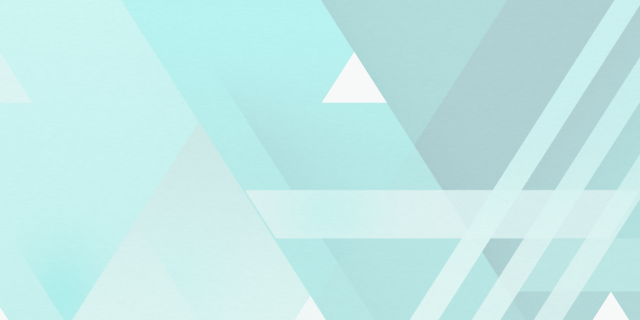
A WebGL 1 fragment shader for this background:

```glsl
precision highp float;
uniform vec2 u_resolution;

const float SLANT = 0.64;
float pixel;

float edge(float v, float at) {
  return smoothstep(at - pixel, at + pixel, v);
}

float band(float v, float low, float high) {
  return edge(v, low) * (1.0 - edge(v, high));
}

float triangle(vec2 p, vec2 apex, float height) {
  float sides = apex.y - p.y - abs(p.x - apex.x) / SLANT;
  return edge(min(sides, p.y - apex.y + height), 0.0);
}

float glow(vec2 p, vec2 center, vec2 size) {
  vec2 d = (p - center) / size;
  return exp(-dot(d, d));
}

float hash(vec2 p) {
  return fract(sin(dot(p, vec2(41.3, 289.1))) * 4375.5);
}

float noise(vec2 p) {
  vec2 i = floor(p), f = fract(p);
  f = f * f * (3.0 - 2.0 * f);
  return mix(mix(hash(i), hash(i + vec2(1.0, 0.0)), f.x),
             mix(hash(i + vec2(0.0, 1.0)), hash(i + 1.0), f.x), f.y);
}

void main() {
  pixel = 1.0 / u_resolution.y;
  vec2 p = gl_FragCoord.xy * pixel;
  // Coordinates across the two families of diagonals
  float falling = p.x - SLANT * (1.0 - p.y);
  float rising = p.x + SLANT * (1.0 - p.y);

  // Pale left field with a cyan fold near the bottom
  vec3 color = mix(vec3(0.77, 0.94, 0.93), vec3(0.80, 0.96, 0.95), p.y);
  color -= 0.025 * exp(-abs(falling - 0.378) * 9.0) * (1.0 - p.y);
  float fold = edge(falling, -0.44) * glow(p, vec2(0.19, 0.07), vec2(0.13, 0.16));
  color = mix(color, vec3(0.67, 0.93, 0.92), 0.85 * fold);

  // Cyan diagonal field and its soft crease
  vec3 cyan = mix(vec3(0.715, 0.915, 0.905), vec3(0.72, 0.95, 0.945), smoothstep(0.3, 1.0, p.y));
  float crease = edge(falling, 0.53) * exp(-max(falling - 0.53, 0.0) * 4.5);
  crease *= 1.0 - smoothstep(0.5, 0.85, p.y);
  cyan = mix(cyan, vec3(0.685, 0.872, 0.87), 0.85 * crease);
  cyan = mix(cyan, vec3(0.72, 0.89, 0.885), 0.5 * edge(rising, 1.585));
  color = mix(color, cyan, edge(falling, 0.378));

  // Grey teal field, split by a rising diagonal
  vec3 teal = mix(vec3(0.70, 0.865, 0.865), vec3(0.69, 0.82, 0.827), edge(rising, 1.585));
  teal = mix(teal, vec3(0.70, 0.88, 0.875), smoothstep(1.95, 2.45, rising));
  teal -= 0.02 * exp(-max(falling - 1.003, 0.0) * 9.0);
  color = mix(color, teal, edge(falling, 1.003));

  // Large pale triangle with a faint inner facet
  float peak = edge(rising, 0.865) * (1.0 - edge(falling, 0.378));
  vec3 pale = mix(vec3(0.85, 0.95, 0.94), vec3(0.80, 0.915, 0.91), smoothstep(0.0, 0.6, p.y));
  float facet = edge(falling, -0.02) * glow(p, vec2(0.54, 0.14), vec2(0.16, 0.16));
  pale = mix(pale, vec3(0.79, 0.945, 0.935), 0.6 * facet);
  color = mix(color, pale, peak);

  // Translucent lower strip and shaded floor on the right
  float right = edge(rising, 2.2);
  color = mix(color, vec3(0.75, 0.91, 0.90), 0.8 * right * band(p.y, 0.089, 0.255));
  color = mix(color, vec3(0.70, 0.83, 0.835), 0.6 * right * (1.0 - edge(p.y, 0.089)));

  // Wide horizontal bar with slanted ends
  float bar = band(p.y, 0.255, 0.406) * edge(falling, 0.385) * (1.0 - edge(rising, 2.38));
  vec3 barColor = mix(vec3(0.86, 0.945, 0.94), vec3(0.79, 0.945, 0.935),
                      glow(p, vec2(1.03, 0.34), vec2(0.16, 0.12)));
  barColor = mix(barColor, vec3(0.82, 0.925, 0.92), 0.6 * edge(falling, 1.003));
  color = mix(color, barColor, bar);

  // Parallel rising ribbons
  vec3 ribbon = mix(vec3(0.88, 0.96, 0.95), vec3(0.80, 0.95, 0.945), smoothstep(0.1, 0.7, p.y));
  for (int i = 0; i < 3; i++) {
    float start = 1.92 + 0.194 * float(i);
    color = mix(color, ribbon, (0.92 - 0.08 * float(i)) * band(rising, start, start + 0.09));
  }

  // Small bright triangles
  float tinted = triangle(p, vec2(0.0, 0.838), 0.159);
  color = mix(color, vec3(0.86, 0.955, 0.945), tinted);
  float bright = triangle(p, vec2(1.107, 0.838), 0.159);
  bright = max(bright, triangle(p, vec2(1.909, 0.089), 0.2));
  bright = max(bright, triangle(p, vec2(0.0, 0.04), 0.2));
  color = mix(color, vec3(0.97, 0.975, 0.975), bright);
  float tucked = triangle(p, vec2(0.978, 0.089), 0.2) * (1.0 - edge(falling, 0.378));
  color = mix(color, vec3(0.94, 0.97, 0.965), tucked);

  // Fine horizontal paper grain
  float grain = noise(p * vec2(60.0, 210.0)) + noise(p * vec2(130.0, 256.0)) - 1.0;
  color += 0.008 * grain * (1.0 - bright);
  gl_FragColor = vec4(color, 1.0);
}
```
